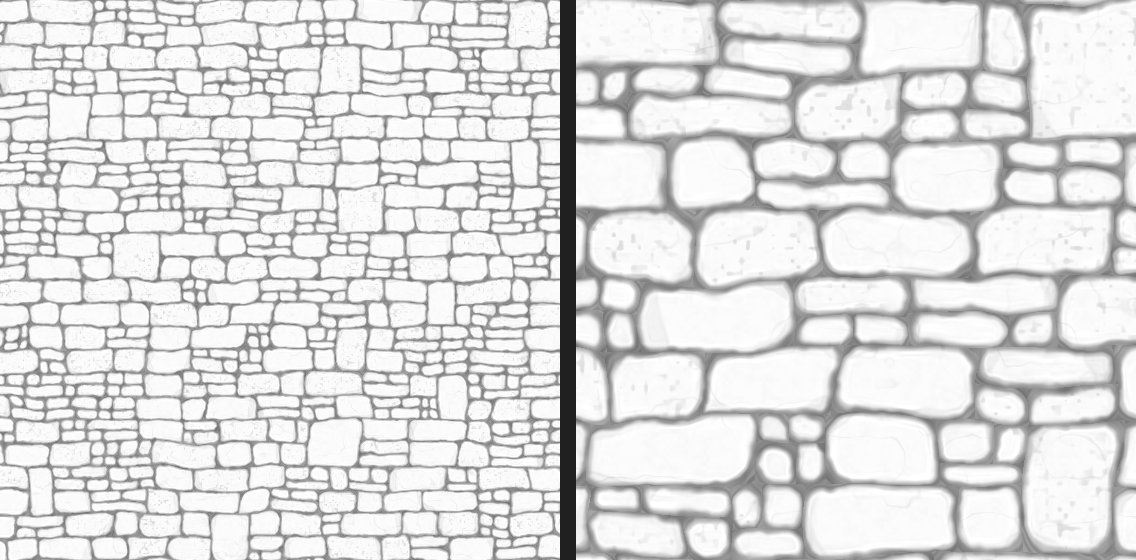
Left, the full canvas; right, a detail of the centre.
Reproduce this texture map procedurally as a Shadertoy shader.

```glsl
// Pale sketched rubble wall: irregular coursed stones with grey joints
const float ROWS = 24.0;
const float PITCH = 1.75; // mean stone length, in row heights

float hash(vec2 p) {
    vec3 q = fract(p.xyx * 0.1031);
    q += dot(q, q.yzx + 33.33);
    return fract((q.x + q.y) * q.z);
}

float noise(vec2 p) {
    vec2 i = floor(p), f = fract(p);
    f = f * f * (3.0 - 2.0 * f);
    return mix(mix(hash(i), hash(i + vec2(1, 0)), f.x),
               mix(hash(i + vec2(0, 1)), hash(i + vec2(1, 1)), f.x), f.y);
}

// Upright joint of a row, pulled to the side of the tall block when near it
float jointX(float i, float row, vec2 tall) {
    float x = (i + 0.65 * (hash(vec2(i + 50.0, row)) - 0.5) + hash(vec2(row, 91.0))) * PITCH;
    if (x > tall.x - 0.5 && x < tall.y + 0.5)
        x = x < 0.5 * (tall.x + tall.y) ? tall.x : tall.y;
    return x;
}

void split(inout float lo, inout float hi, float at, float v) {
    if (v < at) hi = at; else lo = at;
}

// Bounds of the stone around p; returns its id
vec2 findStone(vec2 p, out vec2 lo, out vec2 hi) {
    float row = floor(p.y), band = floor(row / 2.0);
    vec2 tall = vec2(hash(vec2(band, 7.3)) * 22.0);
    tall.y += 1.0 + 1.3 * hash(vec2(band, 23.7));
    lo = vec2(-9.0, row);
    hi = vec2(99.0, row + 1.0);

    // One block per band spans two rows
    if (p.x > tall.x && p.x < tall.y) {
        lo = vec2(tall.x, band * 2.0);
        hi = vec2(tall.y, band * 2.0 + 2.0);
        return vec2(band, 300.0);
    }

    float first = floor(p.x / PITCH - hash(vec2(row, 91.0)));
    vec2 id = vec2(first, row);
    for (float k = -2.0; k <= 3.0; k++) {
        float x = jointX(first + k, row, tall);
        if (x <= p.x) { lo.x = x; id.x = first + k; }
        else hi.x = min(hi.x, x);
    }
    if (p.x < tall.x) hi.x = min(hi.x, tall.x);
    else lo.x = max(lo.x, tall.y);
    id.x += 60.0;

    // Some places hold stacks of small stones
    float width = hi.x - lo.x;
    if (hash(id + 40.0) < (width < 1.1 ? 0.55 : 0.34)) {
        split(lo.y, hi.y, row + mix(0.38, 0.62, hash(id + 5.0)), p.y);
        id += vec2(113.0, 31.0) * (lo.y > row ? 1.0 : 2.0);
        if (width > 0.75 && hash(id + 3.0) < 0.55) {
            float left = lo.x;
            split(lo.x, hi.x, left + width * mix(0.3, 0.7, hash(id + 9.0)), p.x);
            id.y += lo.x > left ? 57.0 : 0.0;
        }
    }
    return id;
}

void mainImage(out vec4 fragColor, in vec2 fragCoord) {
    vec2 p = fragCoord / iResolution.y * ROWS;

    // Wavy courses
    vec2 w = p + 0.26 * (vec2(noise(p * 0.7 + 9.0), noise(p * 0.6 + 70.0)) - 0.5);
    w += 0.1 * (vec2(noise(p * 2.1 + 31.0), noise(p * 1.9 + 47.0)) - 0.5);

    vec2 lo, hi;
    vec2 id = findStone(w, lo, hi);
    vec2 h = 0.5 * (hi - lo), q = w - 0.5 * (lo + hi);
    vec2 box = abs(q) - h;
    float joint = max(box.x, box.y) + 0.028;

    // Skewed block, each corner with its own rounding
    vec2 s = q + 0.09 * q.yx * (vec2(hash(id + 11.0), hash(id + 13.0)) - 0.5);
    vec2 corner = id + 2.0 * step(0.0, s) + 19.0;
    float r = min(mix(0.1, 0.4, hash(corner)), 0.85 * min(h.x, h.y));
    vec2 e = abs(s) - h + 0.035 + r;
    float d = length(max(e, 0.0)) + min(max(e.x, e.y), 0.0) - r;
    d += 0.07 * (noise(p * 3.0 + id) - 0.5) + 0.04 * (noise(p * 8.0 + id) - 0.5);
    d = max(d, joint);

    // Stone face: soft grain, pits on some stones, faint cracks
    float face = 0.99 - 0.025 * noise(p * 7.0) * noise(p * 19.0);
    float pitted = step(0.5, hash(id + 77.0));
    face -= pitted * 0.13 * smoothstep(0.68, 0.92, noise(p * 11.0 + id)) * noise(p * 2.0);
    float vein = abs(noise(p * vec2(1.1, 1.7) + id * 3.1) + 0.15 * noise(p * 6.0) - 0.57);
    face -= 0.06 * smoothstep(0.03, 0.0, vein) * noise(p * 3.0 + 15.0);

    // Chiselled facets cut across the rim
    for (float k = 0.0; k < 4.0; k++) {
        float a = 1.5708 * (k + hash(id + k * 7.0 + 21.0));
        vec2 dir = vec2(cos(a), sin(a));
        float cut = dot(q, dir) - dot(h, abs(dir)) * mix(0.66, 0.92, hash(id + k * 5.0 + 33.0));
        cut += 0.12 * (noise(p * 4.0 + k * 8.0) - 0.5);
        face -= 0.035 * smoothstep(-0.02, 0.04, cut);
        face -= 0.06 * smoothstep(0.045, 0.0, abs(cut)) * noise(p * 3.0 + k * 12.0);
    }

    // Pencil strokes that follow the outline
    float stroke = noise(vec2(d * 30.0, (q.x + q.y) * 2.5) + id) - 0.5;
    face += 0.07 * stroke * smoothstep(-0.25, -0.03, d);

    // Mortar, darkest in the wide gaps
    float mortar = 0.55 + 0.14 * stroke + 0.12 * (noise(p * 5.0 + 63.0) - 0.5);
    float value = mix(face, mortar, smoothstep(-0.07, 0.05, d));
    fragColor = vec4(vec3(clamp(value, 0.0, 1.0)), 1.0);
}
```
